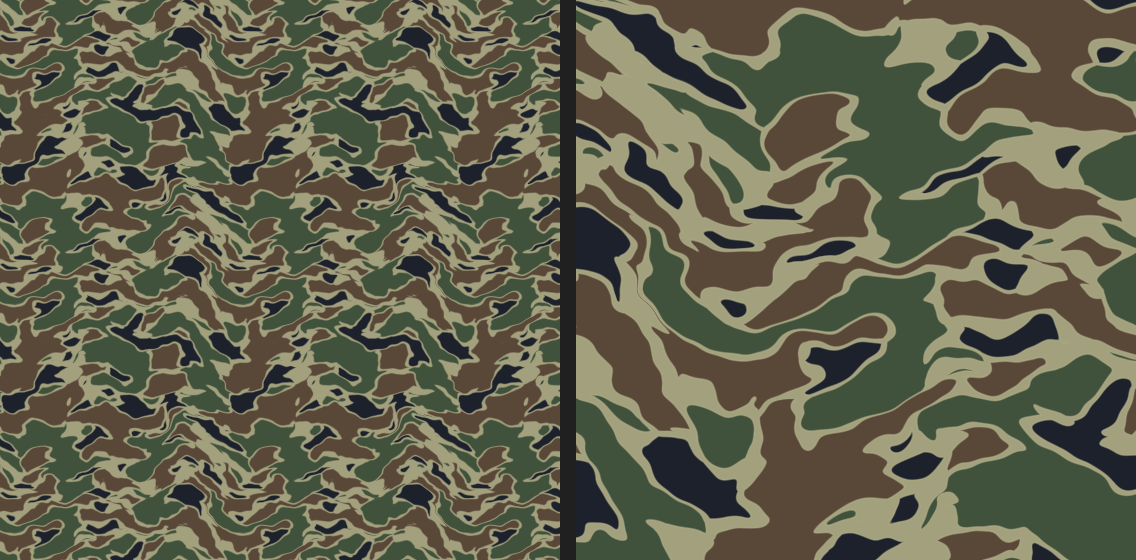
Left: the whole. Right: its middle third, enlarged.
This pattern is drawn by a Shadertoy shader. Its source:

```glsl
// Seamless woodland tiger-stripe camouflage: brown, green and black streaks parted by tan.

const float REPEATS = 2.45;              // tiles across and down the canvas
const vec2  STREAK_CELLS = vec2(5, 10);  // noise cells per tile, flattened into streaks
const float FINE_WEIGHT = 0.50;          // strength of the second octave
const vec2  FLOW_CELLS = vec2(3, 1);     // slow bending of the streaks
const float FLOW = 0.27;
const vec2  CURL_CELLS = vec2(9, 12);    // curling edges
const float CURL = 0.036;
const vec2  RAG_CELLS = vec2(21, 27);    // small ragged bumps on the edges
const float RAG = 0.013;
const vec2  HILL = vec2(0.74, 0.16);     // crest that the streaks arch over
const float HILL_LIFT = 0.11;
const float BLACK_BIAS = 0.12;           // higher leaves less black
const float TAN_BIAS = 0.22;             // higher leaves fewer tan slivers
const float TAN_GAP = 0.088;             // lead a dye needs before it covers the tan
const float RIM_WIDTH = 0.0035;          // pale rim along the tan edges
const float RIM_GAIN = 0.025;
const float PROBE = 0.0012;              // step for slopes, in tiles
const float MIN_SLOPE = 2.0;
const float TAU = 6.2831853;

const vec3 BROWN = vec3(0.35, 0.28, 0.22);
const vec3 GREEN = vec3(0.25, 0.32, 0.23);
const vec3 BLACK = vec3(0.11, 0.13, 0.17);
const vec3 TAN   = vec3(0.64, 0.63, 0.49);

// Unit gradient of a lattice corner, wrapped to the tile
vec2 cornerGradient(vec2 cell, vec2 period, uint seed) {
    uvec2 c = uvec2(mod(cell + 0.5, period));
    uint h = c.x * 1597u + c.y * 51749u + seed * 7919u + 17u;
    h = (h ^ (h >> 15)) * 73244475u;
    h = (h ^ (h >> 13)) * 73244475u;
    h ^= h >> 16;
    float angle = TAU * float(h & 65535u) / 65536.0;
    return vec2(cos(angle), sin(angle));
}

// Gradient noise that repeats after `period` cells
float tileNoise(vec2 p, vec2 period, uint seed) {
    vec2 cell = floor(p), f = p - cell;
    vec2 u = f * f * f * (f * (f * 6.0 - 15.0) + 10.0);
    vec2 e = vec2(1, 0);
    float a = dot(cornerGradient(cell, period, seed), f);
    float b = dot(cornerGradient(cell + e.xy, period, seed), f - e.xy);
    float c = dot(cornerGradient(cell + e.yx, period, seed), f - e.yx);
    float d = dot(cornerGradient(cell + e.xx, period, seed), f - e.xx);
    return mix(mix(a, b, u.x), mix(c, d, u.x), u.y);
}

// Two independent noises as a displacement
vec2 tileWarp(vec2 p, vec2 cells, uint seed) {
    return vec2(tileNoise(p * cells, cells, seed),
                tileNoise(p * cells + 0.5, cells, seed + 1u));
}

// Two octaves, offset so that their lattices do not line up
float streaks(vec2 p, uint seed) {
    vec2 shift = fract(vec2(0.37, 0.61) * float(seed));
    return tileNoise(p * STREAK_CELLS + shift, STREAK_CELLS, seed)
         + FINE_WEIGHT * tileNoise(p * STREAK_CELLS * 2.0 + shift.yx + 0.4,
                                   STREAK_CELLS * 2.0, seed + 40u);
}

// Soft repeating mound that favours one dye
float mound(vec2 p, vec2 centre, vec2 size) {
    vec2 d = (fract(p - centre + 0.5) - 0.5) / size;
    return exp(-dot(d, d));
}

// Strength of each dye: x brown, y green, z black, w bare tan
vec4 dyes(vec2 p) {
    vec2 q = p + CURL * tileWarp(p, CURL_CELLS, 3u) + RAG * tileWarp(p, RAG_CELLS, 7u);
    vec2 arch = 0.5 + 0.5 * cos(TAU * (q - HILL));
    vec2 bent = q;
    bent.y += FLOW * tileNoise(q * FLOW_CELLS + 0.3, FLOW_CELLS, 11u)
            - HILL_LIFT * arch.x * arch.x * mix(0.4, 1.0, arch.y);

    vec4 dye = vec4(streaks(bent, 21u), streaks(bent, 22u),
                    streaks(bent, 23u) - BLACK_BIAS, streaks(bent, 24u) - TAN_BIAS);
    dye.x += 0.25 * mound(q, vec2(0.80, 0.35), vec2(0.11, 0.07))
           + 0.20 * mound(q, vec2(0.20, 0.76), vec2(0.09, 0.06));
    dye.y += 0.32 * mound(q, HILL, vec2(0.11, 0.05))
           + 0.30 * mound(q, vec2(0.10, 0.49), vec2(0.08, 0.07));
    dye.z += 0.38 * mound(q, vec2(0.11, 0.30), vec2(0.10, 0.05))
           + 0.34 * mound(q, vec2(0.38, 0.95), vec2(0.10, 0.03));
    return dye;
}

void mainImage(out vec4 fragColor, in vec2 fragCoord) {
    float tilesPerPixel = REPEATS / iResolution.y;
    vec2 p = fragCoord * tilesPerPixel;

    // Dye strengths and their slopes
    vec4 dye = dyes(p);
    vec4 slopeX = (dyes(p + vec2(PROBE, 0)) - dye) / PROBE;
    vec4 slopeY = (dyes(p + vec2(0, PROBE)) - dye) / PROBE;

    // Strongest dye wins
    int winner = dye.x > dye.y ? 0 : 1;
    if (dye.z > max(dye.x, dye.y)) winner = 2;
    vec3 patchColor = winner == 0 ? BROWN : winner == 1 ? GREEN : BLACK;

    // Distance inside the patch, measured from the tan edge
    float inside = 1.0;
    for (int i = 0; i < 4; i++) {
        if (i == winner) continue;
        vec2 slope = vec2(slopeX[winner] - slopeX[i], slopeY[winner] - slopeY[i]);
        float lead = dye[winner] - dye[i] - (i < 3 ? TAN_GAP : 0.0);
        inside = min(inside, lead / max(length(slope), MIN_SLOPE));
    }

    // Tan ground with a faint pale rim, then the patches
    float rim = 1.0 - smoothstep(0.0, RIM_WIDTH, -inside);
    vec3 ground = TAN + RIM_GAIN * rim;
    float cover = smoothstep(-tilesPerPixel, tilesPerPixel, inside);
    fragColor = vec4(mix(ground, patchColor, cover), 1.0);
}
```
